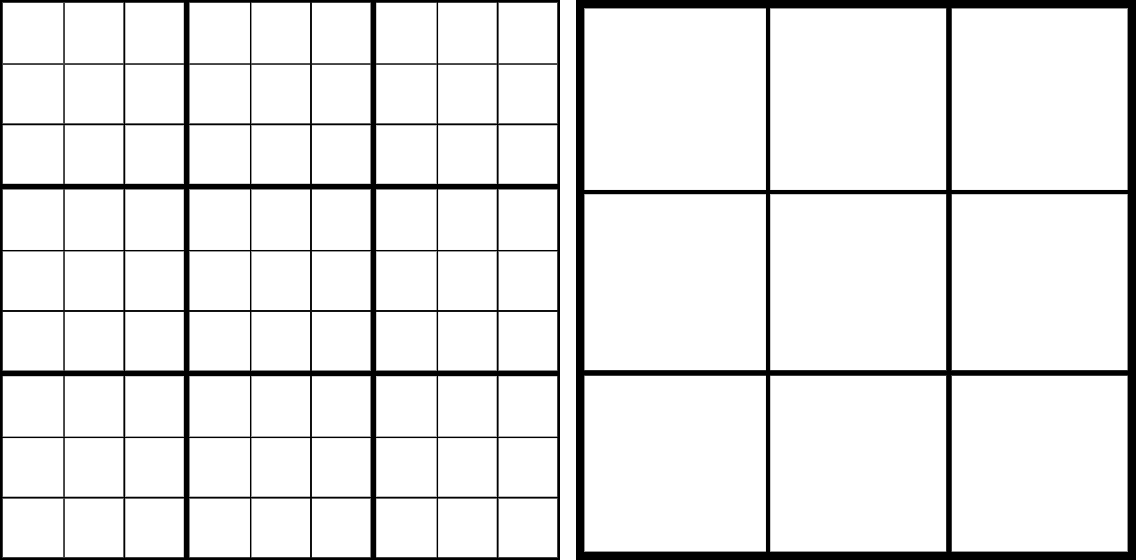
Left: the whole. Right: its middle third, enlarged.
Reproduce this pattern procedurally as a WebGL 1 fragment shader.

```glsl
precision highp float;
// Three by three white blocks with heavy black borders, each split into nine cells by thin lines.

uniform vec2 u_resolution;

// Coverage of lines centred at a wrapped position, per axis, in block units.
vec2 lineCoverage(vec2 p, float center, float halfWidth, vec2 pixel) {
  vec2 d = abs(fract(p - center + 0.5) - 0.5);
  return clamp((halfWidth - d) / pixel + 0.5, 0.0, 1.0);
}

void main() {
  // Three blocks each way, measured from the upper left corner.
  vec2 uv = gl_FragCoord.xy / u_resolution;
  vec2 block = 3.0 * vec2(uv.x, 1.0 - uv.y);
  vec2 pixel = 3.0 / u_resolution;

  // Heavy border, slightly softened at its edges.
  vec2 ink = lineCoverage(block, 0.0, 0.015, pixel * 1.2);

  // Two cell dividers, the second a little heavier.
  ink = max(ink, lineCoverage(block, 0.343, 0.0038, pixel));
  ink = max(ink, lineCoverage(block, 0.666, 0.005, pixel));

  gl_FragColor = vec4(vec3(1.0 - max(ink.x, ink.y)), 1.0);
}
```
